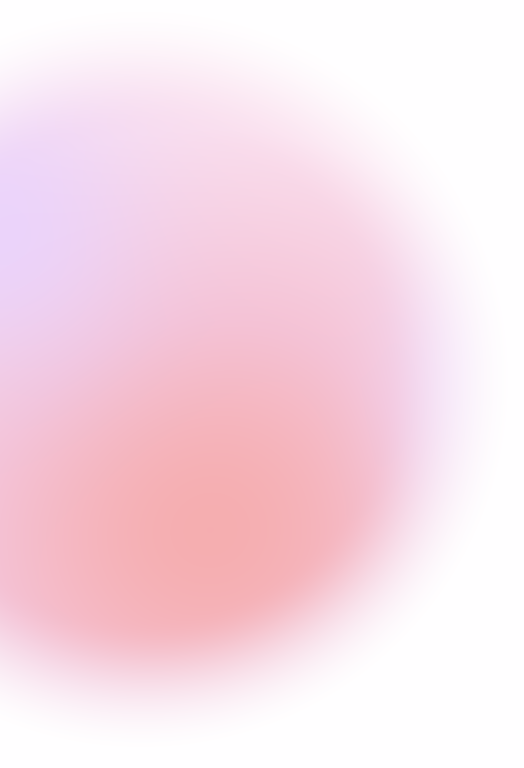
Write a Shadertoy shader that draws this background.

```glsl
// Layout, in units of canvas height
const vec2  DISC_CENTER   = vec2(0.183, 0.508);
const float DISC_RADIUS   = 0.407;
const float DISC_SOFTNESS = 0.088;
const vec2  CORAL_CENTER  = vec2(0.272, 0.312);
const float PINK_REACH    = 0.27;
const float PALE_REACH    = 0.52;
const vec2  LEFT_CENTER   = vec2(0.0, 0.70);
const vec2  LEFT_SIZE     = vec2(0.19, 0.20);
const vec2  RIGHT_CENTER  = vec2(0.60, 0.50);
const vec2  RIGHT_SIZE    = vec2(0.10, 0.21);

// Strengths
const float LEFT_STRENGTH  = 0.85;
const float RIGHT_STRENGTH = 0.75;
const float RIM_STRENGTH   = 0.60;

// Colours
const vec3 WHITE    = vec3(1.0, 0.998, 1.0);
const vec3 CORAL    = vec3(0.962, 0.680, 0.688);
const vec3 PINK     = vec3(0.958, 0.758, 0.830);
const vec3 PALE     = vec3(0.980, 0.872, 0.930);
const vec3 LAVENDER = vec3(0.912, 0.825, 0.995);
const vec3 LILAC    = vec3(0.935, 0.860, 0.985);
const vec3 RIM      = vec3(0.935, 0.820, 0.920);

// Elliptical Gaussian falloff
float glow(vec2 p, vec2 center, vec2 size) {
    vec2 q = (p - center) / size;
    return exp(-dot(q, q));
}

void mainImage(out vec4 fragColor, in vec2 fragCoord) {
    vec2 p = fragCoord / iResolution.y;

    // Coral heart fading through pink to pale pink
    float heart = length((p - CORAL_CENTER) * vec2(0.95, 1.0));
    float toPink = heart / PINK_REACH;
    toPink = min(toPink * toPink * (1.6 - 0.6 * toPink), 1.0);
    vec3 color = mix(CORAL, PINK, heart < PINK_REACH ? toPink : 1.0);
    float toPale = clamp((heart - PINK_REACH) / (PALE_REACH - PINK_REACH), 0.0, 1.0);
    color = mix(color, PALE, toPale);

    // Cool tint along the lower rim
    float radius = length(p - DISC_CENTER);
    float lower = 1.0 - smoothstep(0.15, 0.50, p.y);
    float rim = smoothstep(DISC_RADIUS - 0.10, DISC_RADIUS + 0.05, radius);
    color = mix(color, RIM, RIM_STRENGTH * rim * lower);

    // Lavender glows on both sides
    color = mix(color, LAVENDER, LEFT_STRENGTH * glow(p, LEFT_CENTER, LEFT_SIZE));
    color = mix(color, LILAC, RIGHT_STRENGTH * glow(p, RIGHT_CENTER, RIGHT_SIZE));

    // Blurred disc over white
    float disc = 1.0 - smoothstep(DISC_RADIUS - DISC_SOFTNESS,
                                  DISC_RADIUS + DISC_SOFTNESS, radius);
    fragColor = vec4(mix(WHITE, color, disc), 1.0);
}
```
